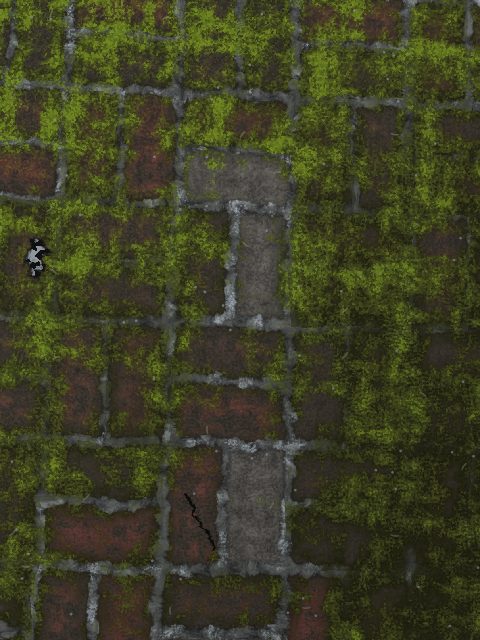
Give the GLSL for this texture, as a Shadertoy shader.

```glsl
#define BRICK_DARK vec3(.215, .195, .17)
#define BRICK_RED vec3(.34, .205, .185)
#define BRICK_GREY vec3(.305, .295, .28)
#define MORTAR vec3(.29, .30, .295)
#define LIME vec3(.52, .55, .58)
#define MOSS_DARK vec3(.135, .138, .065)
#define MOSS_MID vec3(.235, .26, .10)
#define MOSS_BRIGHT vec3(.37, .45, .11)
#define BRICK_HALF vec2(.452, .214)
#define WOBBLE .04
#define MOSS_AMOUNT .06
#define GRAIN_SCALE 250.

vec2 hash2(vec2 p) {
    return fract(sin(vec2(dot(p, vec2(127.1, 311.7)), dot(p, vec2(269.5, 183.3)))) * 43758.5);
}

// Layered, warped sines, roughly -0.6 to 0.6
float waves(vec2 p) {
    float sum = 0., amp = .5;
    for (int i = 0; i < 5; i++) {
        p = mat2(.8, .6, -.6, .8) * p * 1.9 + 1.7;
        p += .6 * sin(p.yx * 1.1);
        sum += amp * sin(p.x) * sin(p.y);
        amp *= .63;
    }
    return sum;
}

// Cellular noise: distance to the nearest seed, and its random value
vec2 cells(vec2 p) {
    vec2 base = floor(p), best = vec2(9.);
    for (int y = -1; y <= 1; y++)
    for (int x = -1; x <= 1; x++) {
        vec2 k = base + vec2(x, y);
        float d = length(k + hash2(k) - p);
        if (d < best.x) best = vec2(d, hash2(k + 51.).x);
    }
    return best;
}

float segment(vec2 p, vec2 a, vec2 b) {
    vec2 ab = b - a;
    return length(p - a - ab * clamp(dot(p - a, ab) / dot(ab, ab), 0., 1.));
}

// Basket-weave grid seen in slight perspective; p.y runs downwards
vec2 weaveGrid(vec2 p) {
    float s = p.y - (.055 - .035 * p.y) * (p.x - .15);
    return vec2(4. + (p.x - .854) / (.2355 + .021 * p.y),
                1. + (s - .182) / (.227 + .019 * s));
}

// Short pale plant fibres, at random places and angles
float fibres(vec2 p, float px) {
    vec2 k = floor(p), h = hash2(k), q = p - k - .5 - (h - .5) * .4;
    float a = 6.283 * h.x;
    q = mat2(cos(a), sin(a), -sin(a), cos(a)) * q;
    float d = length(vec2(max(abs(q.x) - .09, 0.), q.y + 1.5 * q.x * q.x));
    return step(.88, hash2(k + 9.).x) * (1. - smoothstep(.006, .01 + px, d));
}

void mainImage(out vec4 fragColor, in vec2 fragCoord) {
    float px = 1. / iResolution.x;
    vec2 p = vec2(fragCoord.x, iResolution.y - fragCoord.y) * px;

    // Noise layers
    float patches = waves(p * 10.);
    float detail = waves(p * 38. + 4.);
    vec2 clump = cells(p * 110.);
    float grain = cells(p * GRAIN_SCALE + 7.).y - .5;

    // Cell, brick and distance to the brick's edge
    vec2 g = weaveGrid(p) + WOBBLE * vec2(waves(p * 9. + 20.), waves(p * 9. + 31.));
    vec2 cell = floor(g), f = g - cell;
    if (mod(cell.x + cell.y, 2.) < .5) f = f.yx;
    float second = step(.5, f.y);
    vec2 q = vec2(f.x - .5, fract(f.y * 2.) * .5 - .25);
    vec2 id = hash2(cell * 2.3 + second * 17.);
    vec2 b = abs(q) - BRICK_HALF + .04 + .012 * id.x;
    float d = length(max(b, 0.)) + min(max(b.x, b.y), 0.) - .04 + .036 * detail;

    // Fired clay, with the replaced grey bricks in one column
    float isGrey = second * step(abs(cell.x - 2.), .1) * step(.5, mod(cell.y, 3.));
    float redness = smoothstep(-.35, .75, detail * .7 + patches * .5 + id.y * .7 - .25);
    vec3 brick = mix(mix(BRICK_DARK, BRICK_RED, redness), BRICK_GREY + .05 * detail, isGrey);
    brick *= 1. + .3 * grain + .12 * detail;

    // Mortar with lime bloom
    float bloom = smoothstep(.1, .85, waves(p * 24. + 9.) + .3 * grain + .4 * detail);
    vec3 mortar = mix(MORTAR * (1. + .45 * detail), LIME, bloom) * (1. + .25 * grain);
    float joint = smoothstep(-4. * px, 4. * px, d);
    vec3 col = mix(brick, mortar, joint);
    col *= 1. - .25 * exp(-pow(d / .018, 2.));

    // Split brick and broken pit
    vec2 bent = p + .012 * vec2(detail, 0.);
    float split = segment(bent, vec2(.385, 1.03), vec2(.45, 1.15));
    col *= 1. - .8 * (1. - smoothstep(.0005, .002 + px, split));
    float pit = length((p - vec2(.073, .535)) * vec2(1., .85)) + .02 * detail;
    float inPit = 1. - smoothstep(.022, .036, pit);
    float rubbleMask = step(.5, clump.y) * (1. - smoothstep(.012, .028, pit));
    col = mix(col, mix(vec3(.06), LIME, rubbleMask), inPit);

    // Moss: bare middle, exposed joints at the top and lower left, thick at right
    float bare = exp(-pow((p.x - .5) / .16, 2.)) * smoothstep(.12, .38, p.y);
    float topJoints = 1. - smoothstep(.2, .5, p.y);
    float lowJoints = smoothstep(.85, .98, p.y) * (1. - smoothstep(.3, .6, p.x));
    float exposed = max(bare, max(topJoints, lowJoints));
    float thick = smoothstep(.58, .72, p.x) * smoothstep(.3, .75, p.y);
    float lush = 1. - .58 * p.y - .36 * p.x + .15 * thick;
    float cover = MOSS_AMOUNT + .40 * smoothstep(-.16, -.01, d)
                - joint * (.10 + .42 * exposed) + .65 * patches + .35 * detail
                + .55 * (id.x - .5) + .2 * (lush - .4) + .24 * thick
                - .25 * bare + .25 * grain - .4 * isGrey;
    float moss = smoothstep(-.25, .38, cover) * (1. - inPit);
    float tone = lush * .75 + .45 * patches + .35 * detail + .25 * grain
               + .2 * (.5 - clump.x) + .25 * cover - .17;
    vec3 mossCol = mix(MOSS_DARK, MOSS_MID, smoothstep(-.05, .5, tone));
    mossCol = mix(mossCol, MOSS_BRIGHT, smoothstep(.42, 1., tone));
    col = mix(col, mossCol * (1. + .3 * grain), moss * .95);

    // Grit and fibres
    vec2 grit = cells(p * 30. + 3.);
    float speck = step(.96, grit.y) * (1. - smoothstep(.04, .06 + 30. * px, grit.x));
    col = mix(col, LIME, .7 * speck);
    col = mix(col, vec3(.5, .5, .4), .5 * fibres(p * 13., 13. * px));

    // Light falls away to the lower right
    col *= 1.06 - .16 * smoothstep(.7, 2.1, p.x + p.y);
    fragColor = vec4(clamp(col, 0., 1.), 1.);
}
```
